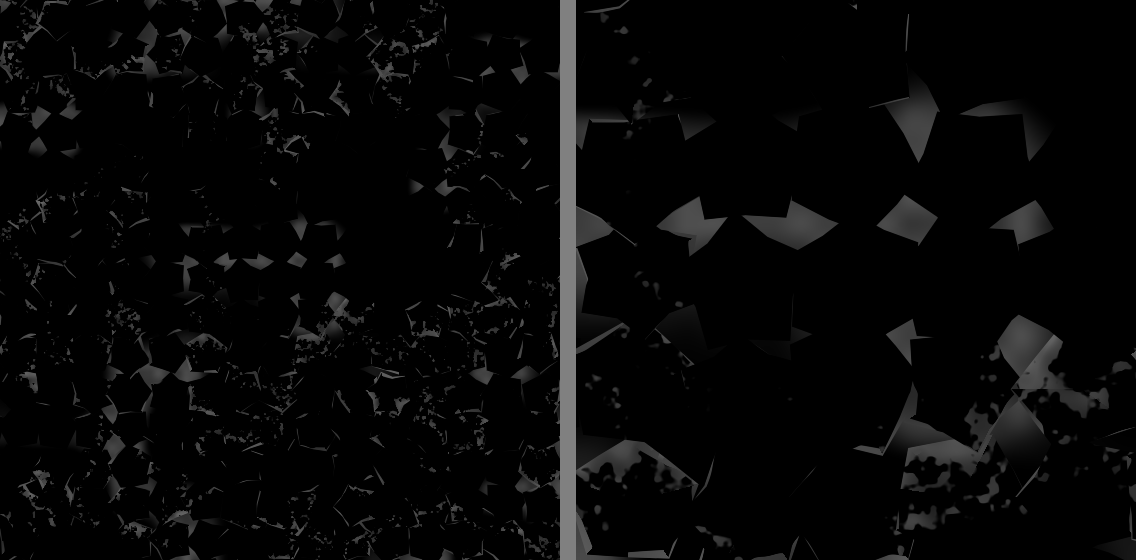
Left: the whole. Right: its middle third, enlarged.
Reproduce this texture map procedurally as a Shadertoy shader.

```glsl
// Dark mosaic of irregular star and polygon tiles on a jittered grid.
// Overlapping tiles show broken tapering rims, soft corner glows and
// grainy flecks that gather along noise veins; everything else is black.

const float TAU = 6.2831853;
const float TILES = 15.0;
const vec3 RIM_GREY = vec3(0.34);
const vec3 GLOW_GREY = vec3(0.40);

float hash(vec2 p) {
    return fract(sin(dot(p, vec2(127.1, 311.7))) * 43758.5453);
}

float noise(vec2 p) {
    vec2 i = floor(p), f = fract(p);
    f = f * f * (3.0 - 2.0 * f);
    return mix(mix(hash(i), hash(i + vec2(1, 0)), f.x),
               mix(hash(i + vec2(0, 1)), hash(i + vec2(1, 1)), f.x), f.y);
}

float fbm(vec2 p) {
    return 0.55 * noise(p) + 0.3 * noise(p * 2.1 + 17.0) + 0.15 * noise(p * 4.3 + 41.0);
}

vec2 rotate(vec2 p, float a) {
    float c = cos(a), s = sin(a);
    return vec2(c * p.x - s * p.y, s * p.x + c * p.y);
}

// x: depth inside the star, y: position along its side, z: side index
vec3 starShape(vec2 p, float sides, float radius, float notch) {
    float sector = TAU / sides;
    float turn = atan(p.y, p.x) / sector;
    float local = (turn - floor(turn + 0.5)) * sector;
    vec2 q = length(p) * vec2(cos(local), abs(sin(local)));
    vec2 tip = vec2(radius, 0.0);
    vec2 side = radius * notch * vec2(cos(0.5 * sector), sin(0.5 * sector)) - tip;
    vec2 d = q - tip;
    float depth = (side.x * d.y - side.y * d.x) / length(side);
    return vec3(depth, fract(turn), floor(turn));
}

// How lively a tile is: clustered, with some tiles left out
float tileActivity(vec2 id) {
    float cluster = noise(id * 0.36 + 5.3) + 0.4 * (hash(id + 61.0) - 0.5);
    return smoothstep(0.38, 0.62, cluster);
}

// Thin line whose width tapers along the side and breaks up
float rimLine(vec3 shape, vec2 p, float pick, float activity, float aa) {
    float taper = pick > 0.7 ? shape.y : 1.0 - shape.y;
    float width = 0.075 * activity * smoothstep(0.38, 0.9, pick);
    width *= (0.25 + taper) * smoothstep(0.3, 0.65, noise(p * 3.0 + 9.0));
    float line = 1.0 - smoothstep(width - aa, width + aa, shape.x);
    return line * smoothstep(0.0, 1.5 * aa, width);
}

// Flecks get denser as coverage rises, merging into solid patches
float flecks(vec2 p, float coverage) {
    float grain = 0.65 * noise(p * 11.0) + 0.35 * noise(p * 21.0 + 33.0);
    float level = mix(0.86, 0.18, coverage);
    return smoothstep(level, level + 0.14, grain) * smoothstep(0.03, 0.2, coverage);
}

vec3 shadeTile(vec2 p, vec2 id, vec3 shape, float aa) {
    float activity = tileActivity(id);
    float pick = hash(id * 3.7 + shape.z * 11.3);
    float rim = rimLine(shape, p, pick, activity, aa);

    // Veins shift a little from tile to tile
    float offset = 0.35 * hash(id + 23.0);
    float vein = 1.0 - smoothstep(0.0, 0.06, abs(fbm(p * 0.42 + offset) - 0.5));
    float glow = step(0.83, pick) * exp(-5.5 * max(shape.x, 0.0));
    glow *= smoothstep(0.3, 0.6, noise(p * 1.7 + 71.0));
    float coverage = clamp(activity * (0.55 * vein + 0.95 * glow), 0.0, 1.0);
    float dust = flecks(p, coverage) * mix(0.35, 0.9, coverage);
    dust *= 0.55 + 0.6 * noise(p * 5.0 + 3.0);

    float rimTone = 0.45 + 0.65 * noise(p * 2.0 + 50.0);
    return max(RIM_GREY * rim * rimTone, GLOW_GREY * dust);
}

// Rare smooth grey patches seen in the gaps between tiles
vec3 shadeGap(vec2 p) {
    float patchMask = smoothstep(0.64, 0.85, noise(p * 0.6 + 13.0));
    return GLOW_GREY * 0.8 * patchMask * (0.6 + 0.4 * noise(p * 4.0));
}

void mainImage(out vec4 fragColor, in vec2 fragCoord) {
    float scale = TILES / min(iResolution.x, iResolution.y);
    vec2 p = fragCoord * scale;
    float aa = 0.6 * scale;
    vec2 home = floor(p);
    vec3 color = shadeGap(p);

    // Later tiles cover earlier ones
    for (int j = -1; j <= 1; j++) {
        for (int i = -1; i <= 1; i++) {
            vec2 id = home + vec2(i, j);
            vec2 jitter = vec2(hash(id + 1.7), hash(id + 8.9)) - 0.5;
            vec2 q = rotate(p - id - 0.5 - 0.16 * jitter, TAU * hash(id + 4.2));
            q.x *= 0.92 + 0.16 * hash(id + 31.0);
            float sides = hash(id + 14.0) < 0.7 ? 5.0 : 6.0;
            float notch = mix(0.72, 0.87, hash(id + 19.0));
            vec3 shape = starShape(q, sides, 0.63, notch);
            float inside = smoothstep(-aa, aa, shape.x);
            color = mix(color, shadeTile(p, id, shape, aa), inside);
        }
    }
    fragColor = vec4(color, 1.0);
}
```
